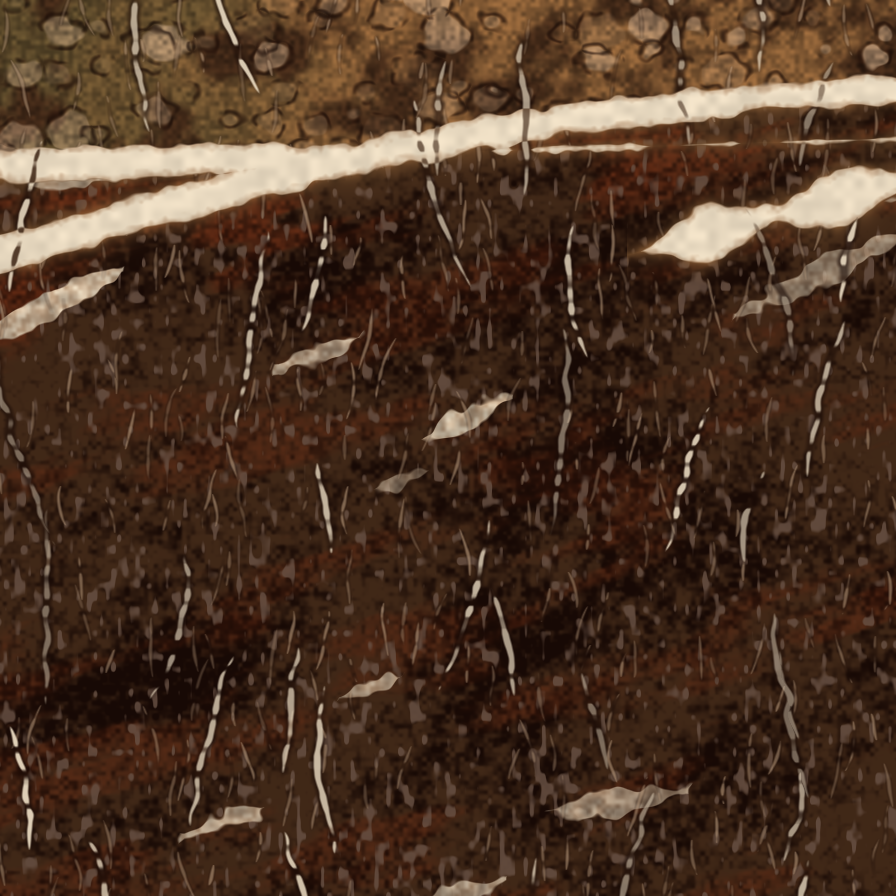
This texture is drawn by a WebGL 1 fragment shader. Its source:

```glsl
precision highp float;
uniform vec2 u_resolution;

#define SOFT 0.0016
#define GRAIN_FREQ 190.0
#define LAYER_SLOPE 0.28
#define LONG_CELLS vec2(9.0, 5.0)
#define LONG_WIDTH 0.0036
#define FINE_CELLS vec2(34.0, 17.0)
#define FINE_WIDTH 0.0018
#define PEBBLE_CELLS 19.0
#define LENS_CELLS vec2(4.0, 6.0)

const vec3 BLACK = vec3(0.09, 0.035, 0.018);
const vec3 BROWN = vec3(0.25, 0.155, 0.09);
const vec3 RUST = vec3(0.36, 0.14, 0.06);
const vec3 GREY = vec3(0.41, 0.32, 0.27);
const vec3 TAN = vec3(0.51, 0.35, 0.20);
const vec3 OLIVE = vec3(0.35, 0.28, 0.16);
const vec3 SAND = vec3(0.73, 0.61, 0.49);
const vec3 CREAM = vec3(0.92, 0.86, 0.76);

float hash(vec2 p) {
  vec3 q = fract(p.xyx * 0.1031);
  q += dot(q, q.yzx + 33.33);
  return fract((q.x + q.y) * q.z);
}

float noise(vec2 p) {
  vec2 i = floor(p), f = fract(p);
  f = f * f * (3.0 - 2.0 * f);
  return mix(mix(hash(i), hash(i + vec2(1, 0)), f.x),
             mix(hash(i + vec2(0, 1)), hash(i + vec2(1, 1)), f.x), f.y);
}

float fbm(vec2 p) {
  float sum = 0.0, amp = 0.53;
  for (int i = 0; i < 4; i++) {
    sum += amp * noise(p);
    p = p * 2.1 + 17.3;
    amp *= 0.5;
  }
  return sum;
}

float inside(float d) { return 1.0 - smoothstep(-SOFT, SOFT, d); }

// Steep broken hairlines: x = bright core, y = dark halo
vec2 cracks(vec2 uv, vec2 cells, float width, float share, float seed) {
  vec2 result = vec2(0.0), id = floor(uv * cells);
  for (int j = -1; j <= 1; j++) for (int i = -1; i <= 1; i++) {
    vec2 c = id + vec2(i, j), k = c + seed;
    if (hash(k) > share) continue;
    vec2 p = uv - (c + vec2(hash(k + 31.7), hash(k + 57.1))) / cells;
    float halfLen = mix(0.22, 0.6, hash(k + 73.9)) / cells.y;
    float t = p.y / halfLen;
    float slope = (hash(k + 91.3) - 0.5) * 0.65;
    float bend = (hash(k + 113.5) - 0.5) * 0.3;
    float wobble = (noise(vec2(uv.y * 45.0, k.x * 7.0)) - 0.5) * width * 2.0;
    float side = abs(p.x - halfLen * (slope * t + bend * t * t) - wobble);
    float bead = noise(vec2(uv.y * 110.0, k.x * 5.0 + k.y));
    float taper = sqrt(max(0.0, 1.0 - t * t));
    float w = width * taper * (0.45 + 0.75 * bead);
    float glow = mix(0.45, 1.0, hash(k + 131.1)) * smoothstep(0.1, 0.5, bead);
    result.x = max(result.x, inside(side - w) * glow * smoothstep(0.0, 0.4, taper));
    result.y = max(result.y, taper * (1.0 - smoothstep(w, w + width * 1.8, side)));
  }
  return result;
}

// Rounded grains of the upper bed: x = fill, y = dark rim
vec2 pebbles(vec2 uv) {
  vec2 result = vec2(0.0), g = uv * PEBBLE_CELLS, id = floor(g);
  float rough = (noise(uv * 75.0) - 0.5) * 0.22;
  for (int j = -1; j <= 1; j++) for (int i = -1; i <= 1; i++) {
    vec2 c = id + vec2(i, j);
    vec2 p = g - c - vec2(hash(c + 11.0), hash(c + 23.0));
    float size = hash(c + 37.0);
    float d = length(p * vec2(0.9, 1.15)) - mix(0.12, 0.5, size * size) + rough;
    result.x = max(result.x, hash(c + 41.0) * (1.0 - smoothstep(-0.06, 0.04, d)));
    result.y = max(result.y, 1.0 - smoothstep(0.0, 0.1, abs(d - 0.06)));
  }
  return result;
}

// Ragged pale lenses lying along the bedding
float lenses(vec2 uv, float ragged) {
  float mask = 0.0;
  vec2 id = floor(uv * LENS_CELLS);
  for (int j = -1; j <= 1; j++) for (int i = -1; i <= 1; i++) {
    vec2 c = id + vec2(i, j);
    if (hash(c + 5.0) > 0.48) continue;
    vec2 p = uv - (c + vec2(hash(c + 13.0), hash(c + 29.0))) / LENS_CELLS;
    p.y -= p.x * mix(0.1, 0.55, hash(c + 43.0));
    float size = hash(c + 61.0);
    float len = mix(0.022, 0.095, size);
    float thick = mix(0.007, 0.016, size) * (1.0 - pow(min(abs(p.x) / len, 1.0), 2.0));
    float d = max(abs(p.y) - thick, abs(p.x) - len) + ragged * 1.6;
    mask = max(mask, inside(d) * mix(0.35, 1.0, hash(c + 83.0)));
  }
  return mask;
}

void main() {
  vec2 uv = gl_FragCoord.xy / u_resolution;
  vec2 bed = vec2(uv.x, uv.y - LAYER_SLOPE * uv.x);
  float grain = noise(uv * GRAIN_FREQ);
  float coarse = noise(uv * GRAIN_FREQ * 0.45 + 9.0);
  float ragged = (noise(uv * 48.0) - 0.5) * 0.009 + (coarse - 0.5) * 0.005;

  // Veins: main, merging upper branch, swollen right branch
  float mainY = 0.715 + uv.x * (0.33 - 0.145 * uv.x);
  float mainD = abs(uv.y - mainY) - mix(0.021, 0.015, uv.x);
  float upperY = 0.815 + 0.03 * uv.x;
  float upperD = abs(uv.y - upperY) - 0.018 * (1.0 - smoothstep(0.25, 0.45, uv.x));
  float along = uv.x - 0.7;
  float swell = smoothstep(0.0, 0.08, along) * (0.021 + 0.009 * cos(along * 42.0 - 3.6));
  float rightD = abs(uv.y - 0.715 - 0.27 * along) - swell + step(along, 0.0);
  float veinD = min(min(mainD, upperD), rightD) + ragged;
  float topY = max(mainY, upperY * step(uv.x, 0.38));

  // Dark lower bed
  float tone = 0.65 * fbm(bed * vec2(5.0, 10.0) + 3.0) + 0.22 * grain + 0.2 * coarse;
  vec3 color = mix(BLACK, BROWN, smoothstep(0.35, 0.68, tone));
  float nearVein = 1.0 - smoothstep(0.02, 0.15, mainY - uv.y);
  float rust = smoothstep(0.5, 0.72, fbm(bed * vec2(7.0, 22.0) + 40.0));
  color = mix(color, RUST * (0.55 + 0.7 * grain), rust * mix(0.4, 0.8, nearVein));
  float fleck = noise(uv * vec2(150.0, 75.0) + 60.0) * 0.75 + 0.25 * coarse;
  color = mix(color, GREY, 0.8 * smoothstep(0.64, 0.82, fleck));

  // Pebbly upper bed
  vec2 pebble = pebbles(uv);
  vec3 upper = mix(OLIVE, TAN, smoothstep(0.1, 0.5, uv.x + 0.5 * fbm(uv * 8.0) - 0.25));
  upper = mix(upper, BROWN, smoothstep(0.46, 0.7, fbm(uv * 16.0 + 7.0)));
  upper = mix(upper, SAND, pebble.x * 0.6);
  upper = mix(upper, BLACK, pebble.y * 0.6 * smoothstep(0.3, 0.65, coarse));
  upper *= 0.75 + 0.5 * grain;
  float upperMask = inside(topY - uv.y);
  color = mix(color, upper, upperMask);

  // Stained fringe, pale veins and lenses
  float fringe = exp(-max(veinD, 0.0) / 0.009) * (1.0 - upperMask);
  color = mix(color, TAN * (0.6 + 0.6 * coarse), 0.75 * fringe);
  float pale = inside(veinD);
  float lens = lenses(uv, ragged) * (1.0 - upperMask) * (1.0 - pale);
  vec3 cream = mix(SAND, CREAM, smoothstep(0.0, 0.012, -veinD + 0.006 * grain));
  color = mix(color, cream * (0.93 + 0.12 * coarse), pale);
  color = mix(color, mix(SAND, CREAM, grain) * (0.7 + 0.4 * coarse), lens);

  // Hairlines: pale in dark rock, dark where they cut a vein
  vec2 fine = cracks(uv, FINE_CELLS, FINE_WIDTH, 0.5, 200.0);
  vec2 longer = cracks(uv, LONG_CELLS, LONG_WIDTH, 0.65, 320.0);
  color = mix(color, BLACK, max(longer.y * 0.6, fine.y * 0.25) * (1.0 - pale));
  color = mix(color, SAND, fine.x * 0.6 * (1.0 - pale));
  color = mix(color, mix(CREAM, BROWN, pale), longer.x * 0.95);
  gl_FragColor = vec4(color, 1.0);
}
```
